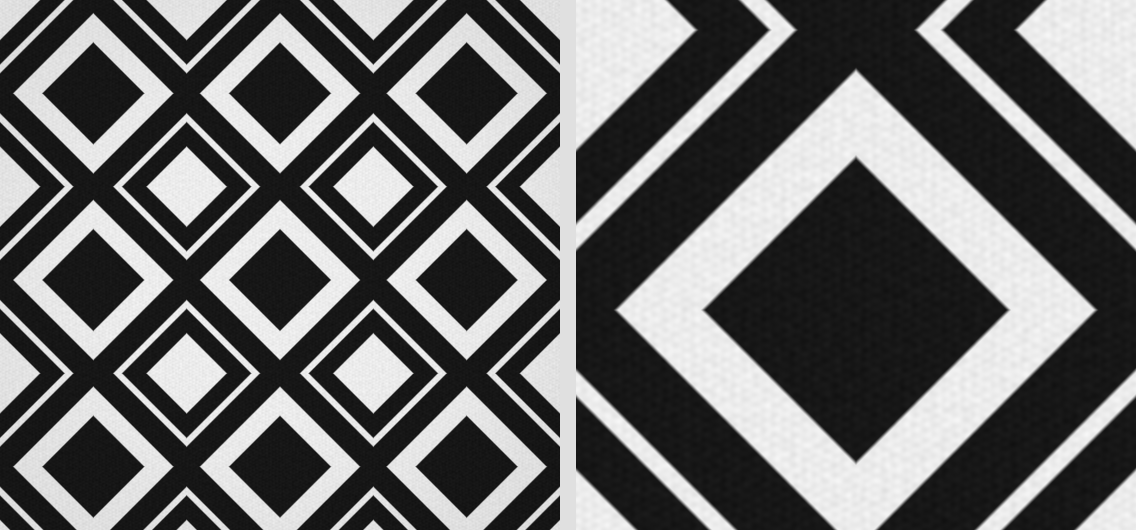
Left, the full canvas; right, a detail of the centre.
This pattern is drawn by a Shadertoy shader. Its source:

```glsl
// Woven cloth with alternating black and white nested diamonds on a square lattice.
#define REPEATS 3.0
#define FRAME_OUTER 0.429
#define FRAME_INNER 0.273
#define LINE_OUTER 0.393
#define LINE_INNER 0.346
#define CORE_RADIUS 0.215
#define INK vec3(0.088)
#define CLOTH vec3(0.925)
#define THREADS 56.0
#define WEAVE_DEPTH 0.022
#define MOTTLE_DEPTH 0.035
#define EDGE_SHADE 0.055

vec2 hashGradient(vec2 cell) {
    vec3 q = fract(cell.xyx * vec3(0.1031, 0.1030, 0.0973));
    q += dot(q, q.yzx + 33.33);
    float angle = 6.2832 * fract((q.x + q.y) * q.z);
    return vec2(cos(angle), sin(angle));
}

float gradientNoise(vec2 p) {
    vec2 i = floor(p), f = fract(p);
    vec2 u = f * f * f * (f * (f * 6.0 - 15.0) + 10.0);
    vec2 e = vec2(0.0, 1.0);
    float a = dot(hashGradient(i), f);
    float b = dot(hashGradient(i + e.yx), f - e.yx);
    float c = dot(hashGradient(i + e.xy), f - e.xy);
    float d = dot(hashGradient(i + e.yy), f - e.yy);
    return mix(mix(a, b, u.x), mix(c, d, u.x), u.y);
}

// Diamond radius measured from the centre of the unit cell
float diamondRadius(vec2 p) {
    vec2 q = abs(fract(p) - 0.5);
    return q.x + q.y;
}

// Smooth coverage of everything within the given radius
float inside(float radius, float limit, float soft) {
    return 1.0 - smoothstep(-soft, soft, radius - limit);
}

float diamondMask(vec2 p, float soft) {
    float big = diamondRadius(p);
    float small = diamondRadius(p + 0.5);
    float frame = inside(big, FRAME_OUTER, soft) - inside(big, FRAME_INNER, soft);
    float line = inside(small, LINE_OUTER, soft) - inside(small, LINE_INNER, soft);
    return clamp(frame + line + inside(small, CORE_RADIUS, soft), 0.0, 1.0);
}

// Staggered stitches, with each column offset by half a stitch
float weave(vec2 p) {
    vec2 t = p * THREADS;
    t += 0.25 * gradientNoise(p * 18.0);
    return sin(6.2832 * t.x) * 0.35 + cos(3.1416 * t.x) * cos(6.2832 * t.y) * 0.8;
}

void mainImage(out vec4 fragColor, in vec2 fragCoord) {
    // Cell coordinates start at the upper left corner
    vec2 p = vec2(fragCoord.x, iResolution.y - fragCoord.y) * REPEATS / iResolution.x;
    float pixel = REPEATS / iResolution.x;
    float mask = diamondMask(p, max(1.3 * pixel, 0.006));

    // Thread relief and fibre mottling, stronger on the light cloth
    float mottle = gradientNoise(p * 48.0) + 0.6 * gradientNoise(p * vec2(85.0, 60.0));
    float relief = weave(p) * WEAVE_DEPTH + mottle * MOTTLE_DEPTH;
    vec3 color = mix(INK, CLOTH, mask) + relief * mix(0.5, 0.9, mask);

    // Gentle falloff of light toward the borders
    vec2 centered = 2.0 * fragCoord / iResolution.xy - 1.0;
    color *= 1.0 - EDGE_SHADE * smoothstep(0.1, 1.5, dot(centered, centered));
    fragColor = vec4(clamp(color, 0.0, 1.0), 1.0);
}
```
